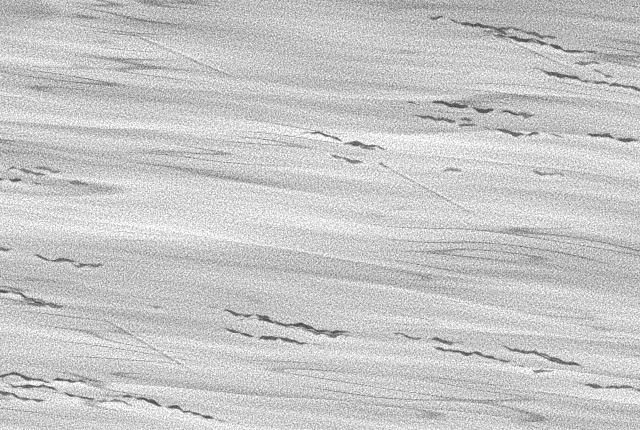
Give the GLSL for this texture, as a Shadertoy shader.

```glsl
// Pale, wind-scoured rock or snow: long, slightly tilted streaks and lit ridges,
// clusters of short jagged dark cracks, a few faint scratches and a fine grain.
// Streaks are stretched gradient noise; cracks are wobbling segments in a loop.

vec2 hash2(vec2 p) {
    vec3 q = fract(p.xyx * vec3(.1031, .1030, .0973));
    q += dot(q, q.yzx + 33.33);
    return fract((q.xx + q.yz) * q.zy);
}

float cornerSlope(vec2 cell, vec2 offset) {
    float angle = 6.2832 * hash2(cell).x;
    return dot(vec2(cos(angle), sin(angle)), offset);
}

float gradientNoise(vec2 p) {
    vec2 i = floor(p), f = p - i;
    vec2 w = f * f * f * (f * (f * 6. - 15.) + 10.);
    vec2 e = vec2(1, 0);
    return mix(mix(cornerSlope(i, f), cornerSlope(i + e, f - e), w.x),
               mix(cornerSlope(i + e.yx, f - e.yx), cornerSlope(i + 1., f - 1.), w.x), w.y);
}

vec2 rotate(vec2 p, float a) {
    return mat2(cos(a), sin(a), -sin(a), cos(a)) * p;
}

// Layered streaks in flow space: x runs along the grain, y across it
float streaks(vec2 flow) {
    float tone = .12 * gradientNoise(flow * vec2(.7, 7.));
    tone += .11 * gradientNoise(flow * vec2(1.2, 24.) + 5.);
    tone += .10 * gradientNoise(flow * vec2(2.2, 62.) + 11.);

    // Ridges: a lit face on one side of the contour, shade on the other
    float r = gradientNoise(flow * vec2(.5, 9.) + 23.);
    float side = smoothstep(-.02, .02, r);
    float presence = smoothstep(-.25, .3, gradientNoise(flow * vec2(1.3, 5.) + 31.));
    tone += presence * mix(-.10 * exp(min(r, 0.) * 22.), .13 * exp(-max(r, 0.) * 14.), side);

    // Hairlines, only in patches
    float contour = abs(gradientNoise(flow * vec2(2.5, 40.) + 47.));
    float patches = smoothstep(.02, .35, gradientNoise(flow * vec2(2.5, 8.) + 53.));
    return tone - .2 * patches * (1. - smoothstep(.0, .09, contour));
}

// x: darkness of the cracks, y: light caught on their lower lips
vec2 cracks(vec2 p, float aspect, float px) {
    vec2 result = vec2(0);
    for (int i = 0; i < 60; i++) {
        float id = float(i), group = floor(id / 6.);
        vec2 spread = hash2(vec2(id, 3.)) - .5;
        vec2 shape = hash2(vec2(id, 17.));
        vec2 cluster = hash2(vec2(group, 41.));
        vec2 center = vec2(cluster.x * aspect + spread.x * .55,
                           (group + cluster.y) / 10. + spread.y * .07 - spread.x * .07);
        vec2 q = p - center;
        float halfLength = mix(.025, .17, shape.x * shape.x);
        float t = q.x / halfLength;
        if (abs(t) > 1.) continue;

        q.y += q.x * mix(.08, .24, shape.y);
        q.y += .014 * gradientNoise(vec2(p.x * 14., id * 7.3));
        q.y += .006 * gradientNoise(vec2(p.x * 52., id * 3.7 + p.y * 20.));
        float width = .0032 * (1. - t * t) * (.9 + 2. * gradientNoise(p * vec2(38, 60) + id));
        float soft = .0013 + .5 * px;
        float ink = 1. - smoothstep(width - soft, width + soft, abs(q.y));
        ink *= smoothstep(0., .002, width) * mix(.5, 1., shape.x);
        float lip = exp(-pow((q.y + .009) / .005, 2.)) * (1. - t * t);
        result = max(result, vec2(ink, lip));
    }
    return result;
}

// Long straight marks that cut across the streaks
float scratches(vec2 p, float aspect, float px) {
    float mark = 0.;
    for (int i = 0; i < 4; i++) {
        vec2 h = hash2(vec2(float(i), 71.));
        vec2 q = rotate(p - vec2((float(i) + h.x) * aspect / 4., h.y), .38 + .16 * h.x);
        float ends = 1. - smoothstep(.08, .16, abs(q.x));
        float dark = 1. - smoothstep(.0006, .0022 + px, abs(q.y));
        float light = 1. - smoothstep(.0006, .0025 + px, abs(q.y - .004));
        mark += ends * (.07 * light - .13 * dark);
    }
    return mark;
}

void mainImage(out vec4 fragColor, in vec2 fragCoord) {
    float px = 1. / iResolution.y;
    float aspect = iResolution.x * px;
    vec2 p = fragCoord * px;

    // Bend the streak direction gently
    vec2 flow = rotate(p, .11);
    flow.y += .025 * gradientNoise(p * 1.4 + 9.) + .005 * gradientNoise(p * vec2(5, 9));

    float tone = .795 + streaks(flow) + scratches(p, aspect, px);
    tone -= .07 * smoothstep(.88, 1., p.y);

    vec2 crack = cracks(p, aspect, px);
    tone += .06 * crack.y;
    tone = mix(tone, .28, .88 * crack.x);

    // Fine grain, turned so its lattice does not line up with the canvas
    float grain = gradientNoise(rotate(p, .6) * 235.);
    grain += gradientNoise(rotate(p, 1.1) * 310. + 19.);
    tone += .23 * grain * (1. - .5 * crack.x);

    fragColor = vec4(vec3(clamp(tone, 0., 1.)), 1);
}
```
